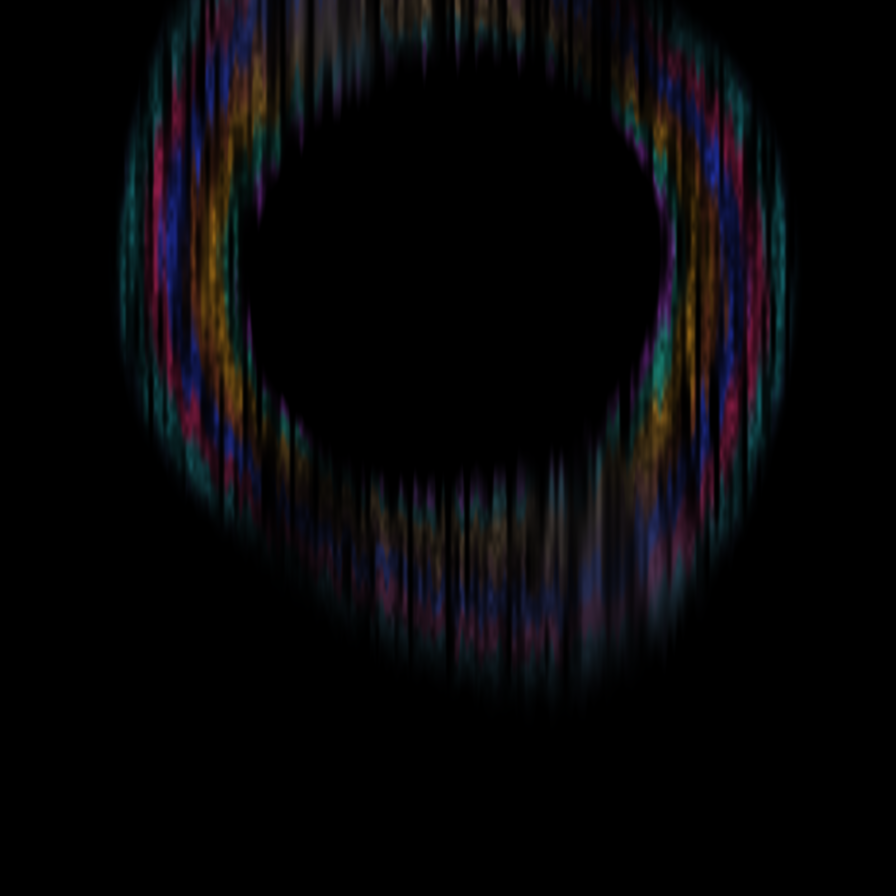
A WebGL 1 fragment shader for this background:

```glsl
precision highp float;
// A dark iridescent ring, combed into fine vertical streaks on black.

uniform vec2 u_resolution;

// Ring geometry, in canvas units
const vec2 CENTER = vec2(0.508, 0.697);
const float HOLE_RADIUS = 0.231;
const float HOLE_TILT = 0.009;
const vec2 OUTER_RADII = vec2(0.386, 0.482);
const float OUTER_SHEAR = 0.36;

// Streak cells across and along the canvas
const vec2 FINE_CELLS = vec2(190.0, 11.0);
const vec2 WIDE_CELLS = vec2(78.0, 4.0);
const vec2 GRAIN_CELLS = vec2(230.0, 75.0);
const float EDGE_RAGGEDNESS = 0.16;
const float HUE_JITTER = 0.11;

// Directions across the dim and bright sectors
const vec2 DIM_NORMAL = vec2(-0.85, 0.53);
const vec2 BRIGHT_NORMAL = vec2(0.88, 0.47);
const float SECTOR_WIDTH = 0.22;

// Band colours, from the hole outward
const vec3 VIOLET = vec3(0.32, 0.10, 0.40);
const vec3 GREEN = vec3(0.05, 0.33, 0.28);
const vec3 AMBER = vec3(0.42, 0.28, 0.04);
const vec3 RUST = vec3(0.32, 0.14, 0.06);
const vec3 BLUE = vec3(0.07, 0.11, 0.42);
const vec3 CRIMSON = vec3(0.38, 0.06, 0.17);
const vec3 TEAL = vec3(0.04, 0.26, 0.27);
const vec3 NAVY = vec3(0.08, 0.14, 0.25);
const vec3 SLATE = vec3(0.19, 0.21, 0.30);

float hash(vec2 cell) {
  return fract(sin(dot(cell, vec2(127.1, 311.7))) * 43758.5);
}

float noise(vec2 p) {
  vec2 cell = floor(p);
  vec2 f = fract(p);
  f = f * f * (3.0 - 2.0 * f);
  float low = mix(hash(cell), hash(cell + vec2(1.0, 0.0)), f.x);
  float high = mix(hash(cell + vec2(0.0, 1.0)), hash(cell + 1.0), f.x);
  return mix(low, high, f.y);
}

float bell(float x, float width) {
  float k = x / width;
  return exp(-k * k);
}

// Interference colours, t = 0 at the hole and 1 at the rim
vec3 bandColor(float t) {
  vec3 c = mix(VIOLET, GREEN, smoothstep(0.03, 0.12, t));
  c = mix(c, AMBER, smoothstep(0.14, 0.24, t));
  c = mix(c, RUST, smoothstep(0.29, 0.39, t));
  c = mix(c, BLUE, smoothstep(0.41, 0.51, t));
  c = mix(c, CRIMSON, smoothstep(0.56, 0.66, t));
  c = mix(c, TEAL, smoothstep(0.70, 0.81, t));
  return mix(c, NAVY, smoothstep(0.88, 1.0, t));
}

// Position between the round hole and the sheared oval rim
float ringPosition(vec2 p, float r, vec2 dir) {
  float hole = HOLE_RADIUS + HOLE_TILT * 2.0 * dir.x * dir.y;
  float across = p.x / OUTER_RADII.x;
  float lift = OUTER_SHEAR * p.x * max(0.0, 1.0 - across * across);
  float oval = length(vec2(p.x, p.y + lift) / OUTER_RADII);
  float rim = r / max(oval, 0.001);
  return (r - hole) / max(rim - hole, 0.05);
}

void main() {
  vec2 uv = gl_FragCoord.xy / u_resolution;
  vec2 p = uv - CENTER;
  float r = length(p);
  vec2 dir = p / max(r, 0.001);
  float t = ringPosition(p, r, dir);

  // Colours are pure at the sides, the streaks loose above and below
  float side = smoothstep(0.35, 0.98, abs(dir.x));
  float dim = bell(dot(dir, DIM_NORMAL), SECTOR_WIDTH);
  float bright = bell(dot(dir, BRIGHT_NORMAL), SECTOR_WIDTH);

  // Vertical streaks
  float fine = noise(uv * FINE_CELLS);
  float wide = noise(uv * WIDE_CELLS + 37.0);
  float grain = noise(uv * GRAIN_CELLS + 71.0);
  float streak = mix(fine, wide, 0.25 + 0.5 * bright);
  streak = smoothstep(0.12, 0.92, streak) * mix(0.65 + 0.7 * grain, 1.0, bright);

  // Ragged fade at both rims
  float ragged = EDGE_RAGGEDNESS * (fine - 0.5) * mix(1.0, 0.25, side);
  float fade = mix(0.22, 0.07, side);
  float edge = t + ragged;
  float ring = smoothstep(-0.02, fade, edge)
             * (1.0 - smoothstep(0.98 - fade * 1.6, 1.02, edge));

  // Bands, with each streak shifted a little in hue
  float shift = HUE_JITTER * (noise(uv * FINE_CELLS.yx.yx + 113.0) - 0.5);
  vec3 band = bandColor(t + shift * mix(2.0, 1.0, side));
  vec3 color = mix(SLATE, band, mix(0.48, 0.92, side) * (1.0 - 0.5 * bright));

  float light = mix(0.85, 1.15, side) * (1.0 - 0.72 * dim) * (1.0 + 0.35 * bright);
  gl_FragColor = vec4(color * ring * streak * light, 1.0);
}
```
